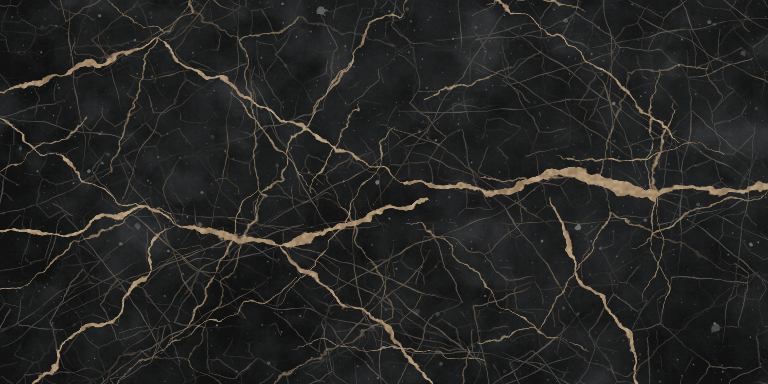
This texture is drawn by a Shadertoy shader. Its source:

```glsl
// Black marble with branching gold veins, grey hairline cracks and pale flecks.
// Veins are segments bent by noise; cracks are warped Voronoi borders and random
// faint strokes; everything lies over a cloudy dark ground.

const float TAU = 6.28318;
const vec3 STONE_TINT = vec3(0.97, 1.0, 1.02);
const vec3 GOLD_DARK = vec3(0.52, 0.42, 0.30);
const vec3 GOLD_LIGHT = vec3(0.78, 0.69, 0.56);
const vec3 CRACK_GREY = vec3(0.40, 0.40, 0.39);
const vec3 CRACK_TAN = vec3(0.56, 0.47, 0.37);
const vec3 FLECK_GREY = vec3(0.52, 0.53, 0.53);

float hash(vec2 p) {
    return fract(sin(dot(p, vec2(127.1, 311.7))) * 43758.55);
}

vec2 hash2(vec2 p) {
    return vec2(hash(p), hash(p + 47.3));
}

float noise(vec2 p) {
    vec2 i = floor(p), f = fract(p);
    f = f * f * (3.0 - 2.0 * f);
    return mix(mix(hash(i), hash(i + vec2(1, 0)), f.x),
               mix(hash(i + vec2(0, 1)), hash(i + vec2(1, 1)), f.x), f.y);
}

float fbm(vec2 p) {
    float sum = 0.0, gain = 0.5;
    for (int i = 0; i < 5; i++) {
        sum += gain * noise(p);
        p = p * 2.03 + 17.7;
        gain *= 0.5;
    }
    return sum / 0.97;
}

// Share of a pixel covered by a line of the given half width
float stroke(float dist, float halfWidth, float pixel) {
    float reach = 0.5 * pixel;
    return clamp((min(dist + reach, halfWidth) - max(dist - reach, -halfWidth)) / pixel, 0.0, 1.0);
}

// Wandering line from a to b, pinned and thinned at its ends, lumpy between
float vein(vec2 p, vec2 a, vec2 b, float halfWidth, float bend, float pixel) {
    float len = length(b - a), seed = 31.0 * hash(a + b);
    vec2 dir = (b - a) / len;
    float along = dot(p - a, dir);
    float across = dot(p - a, vec2(-dir.y, dir.x));
    float t = clamp(along / len, 0.0, 1.0);
    float pin = min(1.0, 6.0 * t * (1.0 - t));
    float wander = noise(vec2(along * 5.0, seed)) - 0.5 + 0.4 * (noise(vec2(along * 14.0, seed + 9.0)) - 0.5);
    across -= pin * bend * wander;
    float lump = 0.6 * noise(vec2(along * 16.0, seed + 5.0)) + 0.4 * noise(vec2(along * 55.0, seed + 7.0));
    float beyond = max(abs(along - 0.5 * len) - 0.5 * len, 0.0);
    float thick = halfWidth * (0.3 + 2.1 * lump * lump) * mix(0.35, 1.0, pin);
    return stroke(length(vec2(across, beyond)), thick, pixel);
}

// Random stroke somewhere on the slab, chosen by its seed
float strayVein(vec2 p, float seed, float halfWidth, float bend, float pixel) {
    vec2 start = hash2(vec2(seed, 3.7)) * vec2(2.2, 1.2) - 0.1;
    float angle = TAU * hash(vec2(seed, 8.1));
    float len = mix(0.2, 0.7, hash(vec2(seed, 5.9)));
    return vein(p, start, start + len * vec2(cos(angle), sin(angle)), halfWidth, bend, pixel);
}

// Voronoi border: x = distance to it, y = random value of that border
vec2 border(vec2 p) {
    vec2 cell = floor(p), near = vec2(9.0), next = vec2(9.0), nearId = cell, nextId = cell;
    for (int y = -1; y <= 1; y++)
    for (int x = -1; x <= 1; x++) {
        vec2 id = cell + vec2(x, y);
        vec2 r = id + hash2(id) - p;
        if (dot(r, r) < dot(near, near)) {
            next = near; nextId = nearId;
            near = r; nearId = id;
        } else if (dot(r, r) < dot(next, next)) {
            next = r; nextId = id;
        }
    }
    return vec2(dot(0.5 * (near + next), normalize(next - near)), hash(nearId + nextId + 0.5));
}

float cracks(vec2 p, float scale, float halfWidth, float pixel) {
    vec2 edge = border(p * scale);
    float fade = smoothstep(0.2, 0.55, noise(p * scale * 0.9 + 40.0));
    return stroke(edge.x / scale, halfWidth, pixel) * smoothstep(0.1, 0.9, edge.y) * fade;
}

// One scattered, slightly ragged fleck in some cells of a grid
float flecks(vec2 p, float scale, float share, float pixel) {
    vec2 id = floor(p * scale);
    vec2 offset = fract(p * scale) - 0.2 - 0.6 * hash2(id + 11.0);
    float radius = mix(0.03, 0.12, pow(hash(id + 23.0), 3.0));
    float dist = length(offset) - radius * (0.6 + 0.8 * noise(p * 150.0));
    float soft = 0.7 * pixel * scale;
    return step(hash(id + 5.0), share) * (1.0 - smoothstep(-soft, soft, dist)) * hash(id + 61.0);
}

float trunks(vec2 p, float pixel) {
    vec2 crest = vec2(0.40, 0.89), bay = vec2(1.06, 0.53), fork = vec2(0.45, 0.42), root = vec2(0.72, 0.36);
    float v = vein(p, vec2(-0.03, 0.76), crest, 0.0058, 0.07, pixel);
    v = max(v, vein(p, crest, bay, 0.0036, 0.10, pixel));
    v = max(v, vein(p, bay, vec2(2.10, 0.51), 0.0092, 0.06, pixel));
    v = max(v, vein(p, vec2(-0.03, 0.40), fork, 0.0056, 0.12, pixel));
    v = max(v, vein(p, fork, root, 0.0065, 0.05, pixel));
    v = max(v, vein(p, root, vec2(1.12, 0.48), 0.0070, 0.06, pixel));
    v = max(v, vein(p, fork, vec2(0.02, -0.02), 0.0038, 0.12, pixel));
    v = max(v, vein(p, root, vec2(1.16, -0.03), 0.0044, 0.10, pixel));
    v = max(v, vein(p, vec2(1.44, 0.48), vec2(1.68, -0.06), 0.0056, 0.10, pixel));
    v = max(v, vein(p, vec2(-0.03, 0.71), fork, 0.0028, 0.10, pixel));
    return max(v, vein(p, vec2(1.25, 1.03), vec2(1.77, 0.63), 0.0024, 0.10, pixel));
}

void mainImage(out vec4 fragColor, in vec2 fragCoord) {
    float pixel = 1.0 / iResolution.y;
    vec2 p = fragCoord * pixel;
    vec2 jag = vec2(fbm(p * 19.0), fbm(p * 19.0 + 71.0)) - 0.5;
    vec2 warped = p + 0.045 * jag;

    // Cloudy ground with patches of haze and fine grain
    float tone = 0.102 + 0.10 * (fbm(p * 3.2 + 4.0) - 0.5) + 0.09 * (fbm(p * 17.0) - 0.5);
    tone += 0.05 * smoothstep(0.56, 0.8, fbm(p * 8.0 + 30.0)) + 0.02 * (noise(p * 230.0) - 0.5);
    vec3 color = max(tone, 0.068) * STONE_TINT;

    // Grey hairlines, then flecks
    float hair = 0.0;
    for (int i = 0; i < 80; i++)
        hair = max(hair, strayVein(p + 0.012 * jag, float(i) + 100.0, 0.0010, 0.04, pixel));
    vec2 eased = p + 0.025 * jag;
    float web = max(0.75 * cracks(eased, 4.5, 0.0013, pixel), 0.65 * cracks(eased + 3.0, 8.5, 0.0012, pixel));
    hair = max(0.7 * hair, max(web, 0.5 * cracks(eased + 6.0, 15.0, 0.0011, pixel)));
    color = mix(color, mix(CRACK_GREY, CRACK_TAN, noise(p * 4.0)), hair);
    float fleck = max(flecks(p, 9.0, 0.2, pixel), max(flecks(p, 24.0, 0.22, pixel), flecks(p, 55.0, 0.25, pixel)));
    color = mix(color, FLECK_GREY, 0.8 * fleck);

    // Thin gold branches and thick trunks
    float gold = 0.85 * cracks(warped + 8.0, 2.6, 0.0018, pixel);
    for (int i = 0; i < 20; i++)
        gold = max(gold, 0.85 * strayVein(warped, float(i) + 1.0, 0.0019, 0.07, pixel));
    gold = max(gold, trunks(warped, pixel));
    vec3 metal = mix(GOLD_DARK, GOLD_LIGHT, 0.6 * noise(p * 120.0) + 0.4 * noise(p * 25.0));
    fragColor = vec4(mix(color, metal, gold), 1.0);
}
```
